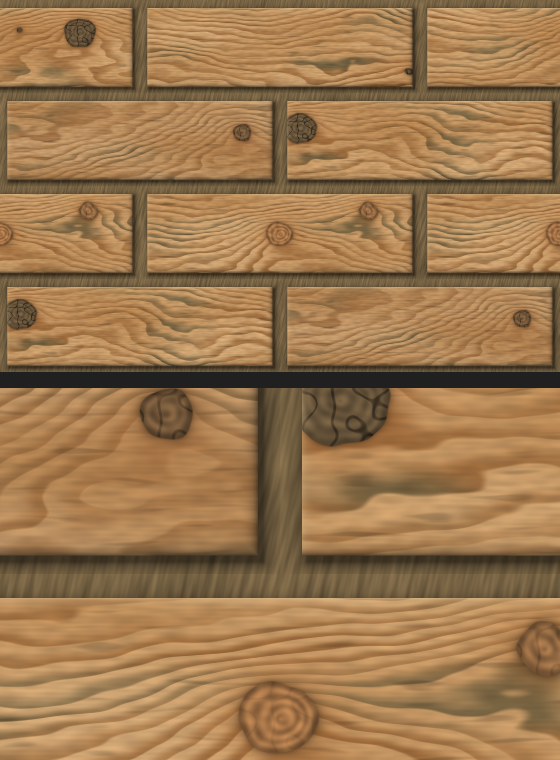
Top: the whole. Bottom: its middle third, enlarged.
Reproduce this pattern procedurally as a Shadertoy shader.

```glsl
// Pine planks in a staggered bond, four rows of two, on a dull wooden backing.
// Growth rings are contours of a height field: a slope across the board, gradient
// noise, and a peak at each knot. Box distances add bevels and cast shadows.

const float PLANK_PITCH = 3.012; // horizontal repeat, in row heights

// Two grain centres per board kind: x, y, knot radius, darkness
const vec4 KNOTS[10] = vec4[10](
    vec4(1.0, -.33, 0., 0.),     vec4(1.39, .26, .035, 1.),
    vec4(.86, -.16, .15, .9),    vec4(.21, -.19, .03, .8),
    vec4(1.1, -.08, .09, .65),   vec4(.85, .2, 0., 0.),
    vec4(-1.29, -.13, .16, .9),  vec4(-.2, -.08, 0., 0.),
    vec4(0., .01, .13, .15),     vec4(.95, -.24, .09, .3));

vec2 gradientAt(vec2 cell) {
    float angle = 6.2832 * fract(sin(dot(cell, vec2(127.1, 311.7))) * 43758.5);
    return vec2(cos(angle), sin(angle));
}

float gradientNoise(vec2 p) {
    vec2 i = floor(p), f = p - i, e = vec2(1, 0);
    vec2 u = f * f * f * (f * (f * 6. - 15.) + 10.);
    return mix(mix(dot(gradientAt(i), f),
                   dot(gradientAt(i + e), f - e), u.x),
               mix(dot(gradientAt(i + e.yx), f - e.yx),
                   dot(gradientAt(i + 1.), f - 1.), u.x), u.y);
}

float boxDistance(vec2 p, vec2 halfSize) {
    vec2 d = abs(p) - halfSize;
    return length(max(d, 0.)) + min(max(d.x, d.y), 0.);
}

// Height whose integer levels are the growth rings
float ringHeight(vec2 q, int kind) {
    vec2 s = q + 17.3 * float(kind + 1);
    float h = kind == 2 ? 8. * q.y + 1.8 * q.x : 12. * q.y;
    h += 4.5 * gradientNoise(s * vec2(.6, 1.4))
       + 1.1 * gradientNoise(s * vec2(1.7, 5.))
       + .35 * gradientNoise(s * vec2(5., 14.));
    for (int i = 0; i < 2; i++) {
        vec4 knot = KNOTS[kind * 2 + i];
        float r = length((q - knot.xy) * vec2(.55, 1.));
        h += (2.5 + 26. * knot.z) * exp(-r * 4.2);
    }
    return h;
}

vec3 woodColor(vec2 q, int kind, float pixel) {
    vec2 s = q + 31.7 * float(kind + 1);
    float h = ringHeight(q, kind), w = fwidth(h), t = fract(h);

    // Each ring darkens slowly, then ends sharply
    float late = smoothstep(.2, .85, t) * (1. - smoothstep(1. - clamp(w, .12, .5), 1., t));
    late = mix(late, .35, smoothstep(.45, 1.1, w));
    late *= .78 + .7 * gradientNoise(vec2(h * .45, s.x * .9));
    if (kind == 2) late *= .75;

    float weather = smoothstep(.0, .45, gradientNoise(s * vec2(.9, 3.5)));
    vec3 early = mix(vec3(.81, .645, .45), vec3(.73, .54, .335),
                     clamp(.45 + 1.1 * gradientNoise(s * vec2(.7, 2.6)), 0., 1.));
    vec3 color = mix(early, mix(vec3(.60, .41, .23), vec3(.42, .36, .24), weather), late);

    // Fine fibres and short pores
    color *= 1. + .10 * gradientNoise(s * vec2(5., 65.)) + .08 * gradientNoise(s * vec2(14., 38.));
    color *= 1. - .16 * smoothstep(.3, .55, gradientNoise(s * vec2(3.5, 30.)));

    // Knots: warm halo, dark rim, cracked heart
    for (int i = 0; i < 2; i++) {
        vec4 knot = KNOTS[kind * 2 + i];
        vec2 d = q - knot.xy;
        float r = length(d * vec2(.9, 1.)) + .025 * gradientNoise(s * 9.) - knot.z;
        float present = step(.01, knot.z);
        color = mix(color, vec3(.70, .45, .24), .45 * present * exp(-max(r, 0.) * 14.));
        float crack = 1. - smoothstep(.02, .09, abs(gradientNoise(d * 11. + 4.3)));
        vec3 heart = mix(vec3(.70, .48, .29), vec3(.37, .31, .22), knot.w);
        heart *= 1. + .10 * sin(r * 170.) - .4 * knot.w * crack
               + .25 * gradientNoise(s * vec2(20., 26.));
        color = mix(color, heart, present * (1. - smoothstep(-pixel, pixel, r)));
        color *= 1. - .3 * present * exp(-abs(r) * 70.);
    }
    return kind == 2 ? color * vec3(.95, .94, .94) : color;
}

// Backing board with fine, slightly slanted upright fibres
vec3 backingColor(vec2 p) {
    p.x += .22 * p.y;
    float fibre = gradientNoise(p * vec2(38., 4.)) + .7 * gradientNoise(p * vec2(75., 9.) + 5.);
    return vec3(.475, .395, .27) * (1. + .24 * fibre + .12 * gradientNoise(p * vec2(3., 2.)));
}

void mainImage(out vec4 fragColor, in vec2 fragCoord) {
    vec2 uv = fragCoord / iResolution.xy;
    vec2 p = vec2(uv.x * 2. * PLANK_PITCH, (1. - uv.y) * 4.); // y runs down the rows
    float pixel = 4. / iResolution.y;

    // Plank cell: even rows shift by half a plank
    int row = int(clamp(floor(p.y), 0., 3.));
    float along = p.x / PLANK_PITCH - (row % 2 == 0 ? .5 : 0.);
    int column = int(mod(floor(along), 2.));
    vec2 q = vec2((fract(along) - .5) * PLANK_PITCH, p.y - float(row) - .51);
    int kind = row == 0 ? column : row == 2 ? 4 : 2 + (column + row / 2) % 2;

    vec2 halfSize = vec2(1.427, .424);
    float edge = boxDistance(q, halfSize);

    // Shadow falls to the lower right
    float shadow = boxDistance(q - vec2(.018, .022), halfSize);
    vec3 color = backingColor(p) * (1. - .5 * exp(-max(shadow, 0.) * 38.));

    // Bevel: light on the top and left, dark on the bottom and right
    vec3 wood = woodColor(q, kind, pixel);
    vec2 lit = exp(-max(q + halfSize, 0.) * 60.);
    vec2 dim = exp(-max(halfSize - q, 0.) * 50.);
    wood = mix(wood, vec3(.87, .75, .57), .6 * max(lit.y, .6 * lit.x));
    wood *= 1. - .5 * max(dim.x, dim.y);

    color = mix(color, wood, 1. - smoothstep(-.5 * pixel, .5 * pixel, edge));
    fragColor = vec4(color, 1.);
}
```
